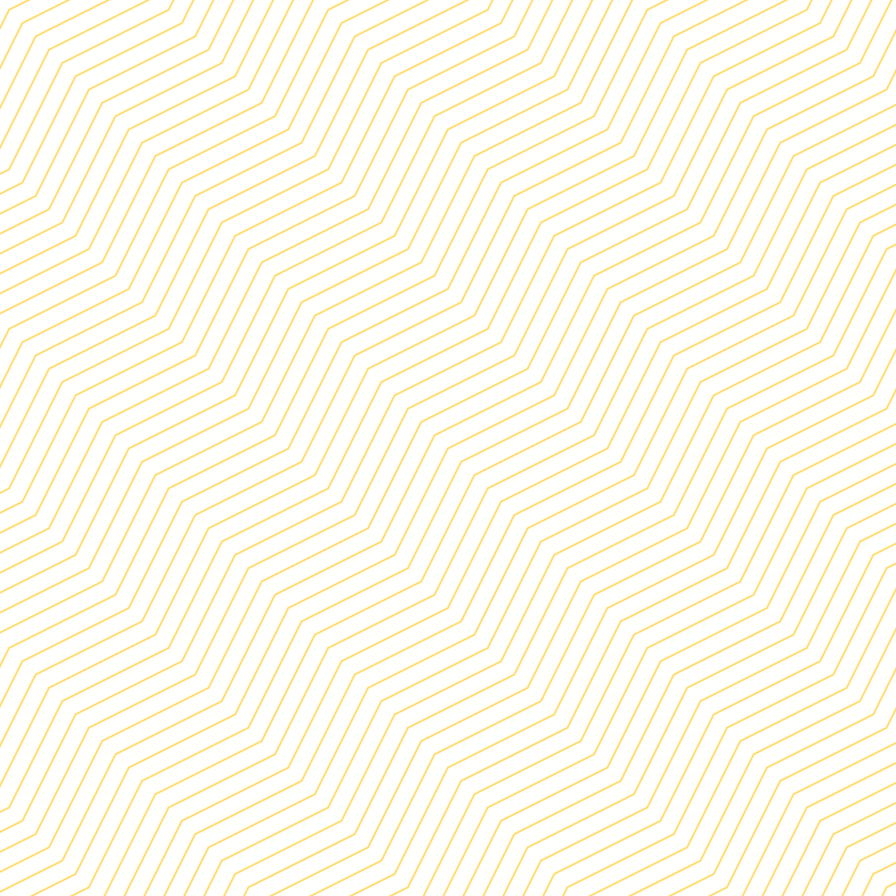
A three.js fragment shader for this pattern:

```glsl
// Thin golden zigzag lines climbing diagonally over a near-white ground.
varying vec2 vUv;

// Distance from x to the nearest multiple of period.
float nearestRepeat(float x, float period) {
  return abs(fract(x / period + 0.5) - 0.5) * period;
}

// Distance to the nearest zigzag, with 24 lines stacked in every fold period.
float zigzagDistance(vec2 p) {
  float foldPeriod = 0.35612;
  float lineStep = foldPeriod / 12.0;

  // Diagonal axes: along crosses the lines, across runs over the folds.
  float along = p.x + p.y - 0.0211;
  float across = p.y - p.x - 0.0008;

  // A triangle wave bends the lines between slopes of one half and two.
  float bent = along - nearestRepeat(across, foldPeriod) / 3.0;

  // Divide by the gradient length to get the perpendicular distance.
  return nearestRepeat(bent, lineStep) * 3.0 / sqrt(20.0);
}

void main() {
  float dist = zigzagDistance(vec2(vUv.x, 1.0 - vUv.y));

  // Soft-edged stroke
  float halfWidth = 0.00098;
  float softness = 0.95 * fwidth(vUv.x);
  float stroke = 1.0 - smoothstep(halfWidth - softness, halfWidth + softness, dist);

  vec3 ground = vec3(1.0, 1.0, 0.993);
  vec3 gold = vec3(1.0, 0.85, 0.38);
  gl_FragColor = vec4(mix(ground, gold, stroke), 1.0);
}
```
